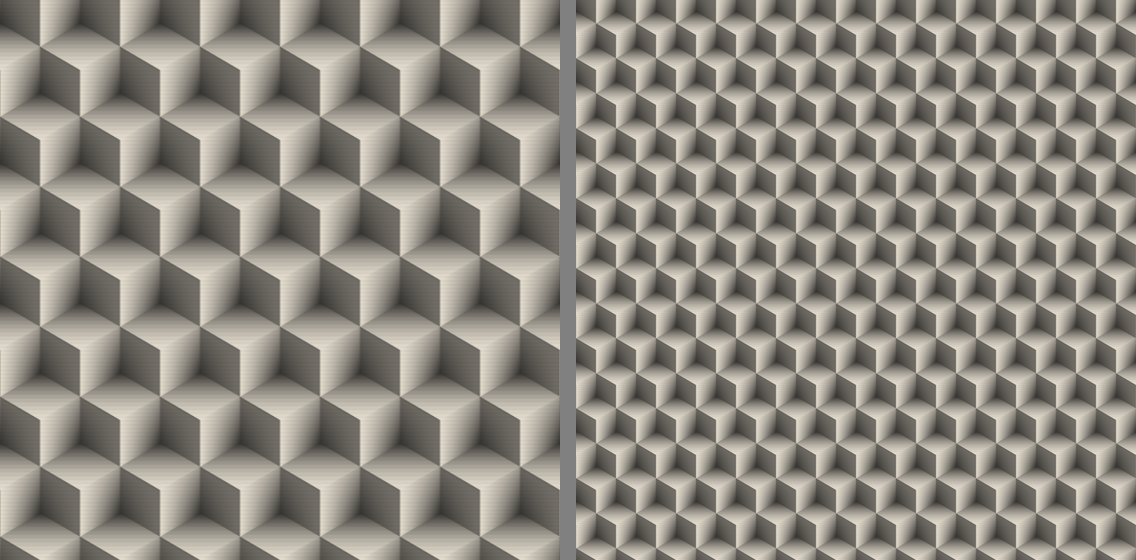
Left, the tile; right, the same tile 2 across and 2 down.
This pattern is drawn by a WebGL 1 fragment shader. Its source:

```glsl
precision highp float;
// Tumbling blocks: isometric stone cubes, shaded darker into the back corners, with faint scan bands.

uniform vec2 u_resolution;

// Position relative to the centre of the hexagon that outlines one cube.
// One unit is a column across and a row up; alternate rows shift by half a column.
vec2 cubeCell(vec2 p) {
  vec2 evenRow = vec2(fract(p.x) - 0.5, mod(p.y + 1.0, 2.0) - 1.0);
  vec2 oddRow = vec2(fract(p.x + 0.5) - 0.5, mod(p.y, 2.0) - 1.0);
  bool inEven = abs(evenRow.y) < (1.0 - abs(evenRow.x)) * 2.0 / 3.0;
  return inEven ? evenRow : oddRow;
}

float cubeShade(vec2 q) {
  float slope = abs(q.x) * 2.0 / 3.0;

  // Top face: bright at the front corner, falling off to the back
  if (q.y > slope) {
    float back = q.y * 1.5;
    return 0.89 - 0.24 * back - 0.44 * back * back;
  }

  // Side faces: away is 0 at the front edge, down is 0 at the upper edge
  float away = abs(q.x) * 2.0;
  float down = (slope - q.y) * 1.5;
  float corner = away * down;
  if (q.x > 0.0) return 0.89 - 0.27 * away - 0.42 * corner;

  // Shadowed side with slightly darker front and upper edges
  float rim = 1.0 - smoothstep(0.0, 0.07, min(away, down));
  return 0.45 - 0.04 * away - 0.21 * corner - 0.05 * rim;
}

void main() {
  vec2 uv = gl_FragCoord.xy / u_resolution;
  vec2 footprint = max(1.0 / u_resolution, vec2(0.0025));

  // Average a grid of samples for soft edges
  float shade = 0.0;
  for (int j = 0; j < 4; j++) {
    for (int i = 0; i < 4; i++) {
      vec2 offset = (vec2(float(i), float(j)) - 1.5) / 4.0;
      shade += cubeShade(cubeCell((uv + offset * footprint) * vec2(7.0, 8.0)));
    }
  }
  shade /= 16.0;

  // Fine horizontal bands, a whole number of them per row
  shade *= 1.0 + 0.018 * sin(uv.y * 144.0 * 6.28319);

  gl_FragColor = vec4(shade * vec3(1.0, 0.968, 0.907), 1.0);
}
```
